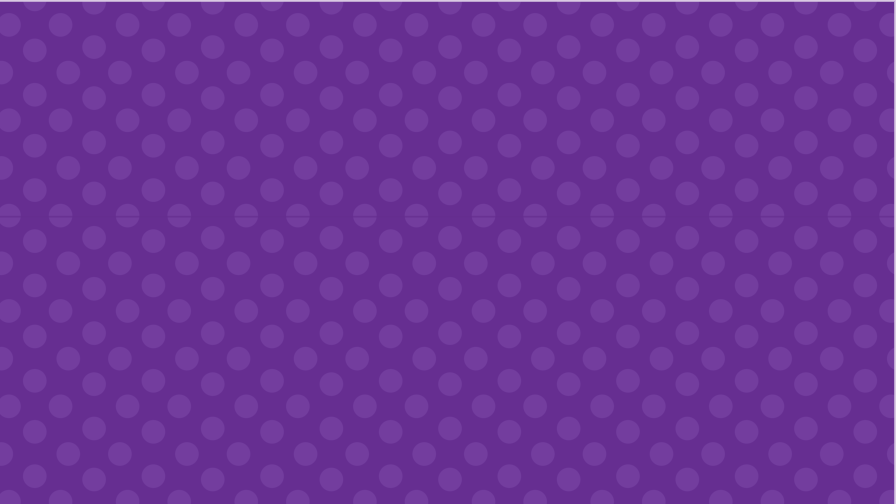
A WebGL 1 fragment shader for this pattern:

```glsl
precision highp float;

uniform vec2 u_resolution;

// Distance to a pair of dots: side by side in even cells, stacked in odd ones
float dotPair(vec2 p, float odd) {
  vec2 offset = mix(vec2(0.0512, 0.0), vec2(0.0, 0.044), odd);
  return min(length(p - offset), length(p + offset)) - 0.0234;
}

// Nearest dot of the checkerboard, including those reaching in from neighbours
float dotField(vec2 p) {
  vec2 cellSize = vec2(0.1177, 0.0946);
  vec2 grid = (p - vec2(0.069, 0.0046)) / cellSize;
  vec2 nearest = floor(grid + 0.5);
  float d = 1.0;
  for (int j = -1; j <= 1; j++) {
    for (int i = -1; i <= 1; i++) {
      vec2 cell = nearest + vec2(float(i), float(j));
      float odd = mod(cell.x + cell.y, 2.0);
      d = min(d, dotPair((grid - cell) * cellSize, odd));
    }
  }
  return d;
}

// Smooth coverage of the inside of a shape
float coverage(float d) {
  float soft = 0.75 / u_resolution.y;
  return 1.0 - smoothstep(-soft, soft, d);
}

void main() {
  vec2 p = gl_FragCoord.xy / u_resolution.y;
  float aspect = u_resolution.x / u_resolution.y;
  vec3 purple = vec3(0.40, 0.18, 0.57);
  vec3 lilac = vec3(0.45, 0.24, 0.62);

  vec3 color = mix(purple, lilac, coverage(dotField(p)));

  // Faint horizontal seam, showing across the dots
  float seam = coverage(abs(p.y - 0.570) - 0.0017);
  color = mix(color, purple * 0.98, 0.7 * seam);

  // Pale rim along the top and right
  float rim = coverage(min(1.0 - p.y, aspect - p.x) - 0.0035);
  color = mix(color, vec3(0.85, 0.79, 0.89), rim);

  gl_FragColor = vec4(color, 1.0);
}
```
